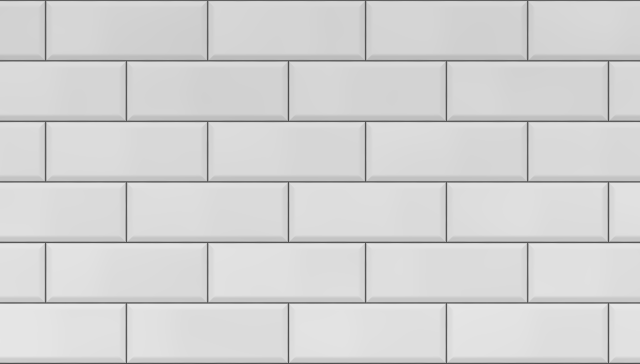
A Shadertoy shader for this texture:

```glsl
const float ROWS = 6.013;          // courses over the canvas height
const float COLUMNS = 4.0;         // tiles over the canvas width
const float BEVEL = 0.0180;        // lengths are fractions of the height
const float JOINT_HALF = 0.0017;
const float LONG_TILE = 1.013;     // tiles alternate long and short

const float FACE = 0.858;
const float BEVEL_TOP = 0.880;
const float BEVEL_BOTTOM = 0.765;
const float BEVEL_LEFT = 0.842;
const float BEVEL_RIGHT = 0.820;
const float GROUT = 0.27;

float hash(vec2 cell) {
    return fract(sin(dot(cell, vec2(41.3, 289.1))) * 4375.5);
}

// Three sine layers, roughly -1 to 1
float layeredSines(vec2 p, float phase) {
    float sum = 0.0;
    float weight = 0.55;
    for (int i = 0; i < 3; i++) {
        sum += weight * sin(p.x + phase + 1.3 * sin(p.y + phase));
        p = mat2(0.8, 0.6, -0.6, 0.8) * p * 1.9;
        phase += 2.1;
        weight *= 0.5;
    }
    return sum;
}

// Finds the tile under p: its cell, size and the position inside it
void brickBond(vec2 p, float aspect, out vec2 cell, out vec2 size, out vec2 local) {
    vec2 pitch = vec2(aspect / COLUMNS, 1.0 / ROWS);
    float y = (p.y - 0.0014) / pitch.y;
    float row = floor(y);
    float shift = mix(0.790, 0.285, mod(row, 2.0));
    float x = p.x / pitch.x - shift;
    float along = mod(x, 2.0);
    float second = step(LONG_TILE, along);
    cell = vec2(2.0 * floor(x / 2.0) + second, row);
    size = pitch * vec2(mix(LONG_TILE, 2.0 - LONG_TILE, second), 1.0);
    local = pitch * vec2(along - LONG_TILE * second, y - row);
}

// Broad light over the wall, brightest low down
float wallLight(vec2 p) {
    return 0.066 * (0.46 - p.y) + 0.008 * layeredSines(p * vec2(3.0, 2.0), 0.6);
}

// Glazed face: soft reflections that change from tile to tile
float faceTone(vec2 p, vec2 t, vec2 cell) {
    float seed = hash(cell);
    float tone = FACE + 0.016 * (seed - 0.5);
    tone += 0.010 * layeredSines(p * vec2(5.0, 9.0), 6.28 * seed);
    float split = smoothstep(-0.10, 0.10, t.x - 0.3 - 0.4 * seed);
    tone += 0.014 * (0.5 - split);
    return tone + 0.016 * (t.y - 0.5);
}

// Sloping rim, mitred at the corners
float bevelTone(vec2 t, vec2 sides) {
    float upright = mix(BEVEL_LEFT, BEVEL_RIGHT, step(0.5, t.x));
    float level = mix(BEVEL_BOTTOM, BEVEL_TOP, step(0.5, t.y));
    float offset = sides.x - sides.y;
    float tone = mix(upright, level, smoothstep(-0.003, 0.003, offset));
    float ridge = 1.0 - smoothstep(0.0, 0.004, abs(offset));
    return tone + 0.012 * ridge;
}

void mainImage(out vec4 fragColor, in vec2 fragCoord) {
    float pixel = 1.0 / iResolution.y;
    vec2 p = fragCoord * pixel;
    vec2 cell, size, local;
    brickBond(p, iResolution.x * pixel, cell, size, local);

    vec2 t = local / size;
    vec2 sides = min(local, size - local);
    float edge = min(sides.x, sides.y);

    // Tile: rim blending into face
    float rim = 1.0 - smoothstep(BEVEL - 0.007, BEVEL + 0.004, edge);
    float tone = mix(faceTone(p, t, cell), bevelTone(t, sides), rim);
    tone += wallLight(p);

    // Slightly uneven dark joint
    float wear = layeredSines(p * 60.0, 1.0);
    float halfWidth = JOINT_HALF * (1.0 + 0.15 * wear);
    float soft = 0.9 * pixel;
    float glaze = smoothstep(halfWidth - soft, halfWidth + soft, edge);
    tone = mix(GROUT + 0.05 * wear, tone, glaze);

    fragColor = vec4(vec3(tone), 1.0);
}
```
